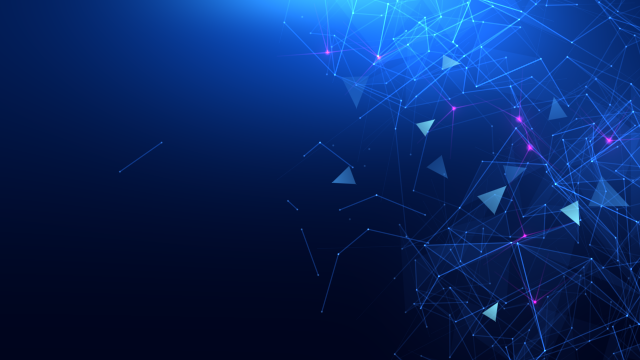
Write a Shadertoy shader that draws this background.

```glsl
const vec3 FLOOR_COLOR = vec3(0.0, 0.018, 0.115);
const vec3 SKY_COLOR = vec3(0.005, 0.095, 0.30);
const vec3 GLOW_COLOR = vec3(0.04, 0.23, 0.52);
const vec3 CORE_COLOR = vec3(0.17, 0.36, 0.30);
const vec3 HAZE_COLOR = vec3(0.07, 0.20, 0.40);
const vec3 LINE_COLOR = vec3(0.17, 0.46, 0.90);
const vec3 DOT_COLOR = vec3(0.40, 0.70, 0.95);
const vec3 FACET_BRIGHT = vec3(0.50, 0.90, 1.0);
const vec3 FACET_FAINT = vec3(0.22, 0.55, 0.92);
const vec3 PINK_COLOR = vec3(0.90, 0.08, 0.75);
const vec2 GLOW_CENTER = vec2(0.90, 1.03);
const vec2 CLUSTER_CENTER = vec2(1.27, 0.94);
const float LINE_WIDTH = 0.0005;
const float DOT_RADIUS = 0.0018;
const float COARSE_CELL = 0.11;
const float FINE_CELL = 0.063;

// Bright facets: center, size, heading
const vec4 FACETS[11] = vec4[11](
    vec4(1.590, 0.412, 0.042, -1.10), vec4(1.366, 0.132, 0.032, 1.02),
    vec4(1.181, 0.648, 0.032, 0.64), vec4(1.245, 0.826, 0.032, -0.07),
    vec4(1.368, 0.447, 0.052, 0.76), vec4(0.961, 0.507, 0.040, 3.50),
    vec4(1.546, 0.690, 0.040, 1.75), vec4(1.683, 0.456, 0.070, -0.41),
    vec4(1.424, 0.521, 0.040, 0.30), vec4(1.218, 0.537, 0.040, -0.90),
    vec4(0.988, 0.759, 0.058, -1.53));

// Pink beacons: center, radius
const vec3 BEACONS[8] = vec3[8](
    vec3(0.910, 0.854, 0.007), vec3(1.053, 0.840, 0.006),
    vec3(1.261, 0.699, 0.006), vec3(1.442, 0.669, 0.011),
    vec3(1.472, 0.590, 0.011), vec3(1.692, 0.609, 0.012),
    vec3(1.458, 0.345, 0.005), vec3(1.486, 0.160, 0.005));

// Loose strands outside the cluster: start, end
const vec4 STRANDS[10] = vec4[10](
    vec4(0.333, 0.523, 0.449, 0.604), vec4(0.838, 0.363, 0.884, 0.236),
    vec4(0.894, 0.134, 0.940, 0.294), vec4(0.944, 0.417, 1.046, 0.458),
    vec4(1.046, 0.458, 1.181, 0.403), vec4(0.845, 0.567, 0.889, 0.604),
    vec4(0.889, 0.604, 0.980, 0.535), vec4(0.800, 0.442, 0.826, 0.418),
    vec4(0.940, 0.294, 1.023, 0.363), vec4(1.023, 0.363, 1.190, 0.325));

float hash(vec2 p) {
    return fract(sin(dot(p, vec2(127.1, 311.7))) * 43758.5453);
}

vec2 heading(float angle) { return vec2(cos(angle), sin(angle)); }

float softDisc(vec2 p, vec2 center, float radius) {
    return 1.0 - smoothstep(0.0, radius + 1.0 / iResolution.y, length(p - center));
}

float stroke(vec2 p, vec2 a, vec2 b) {
    vec2 ab = b - a;
    float t = clamp(dot(p - a, ab) / max(dot(ab, ab), 1e-6), 0.0, 1.0);
    return softDisc(p, a + ab * t, LINE_WIDTH);
}

float edgeSide(vec2 p, vec2 a, vec2 b) {
    vec2 e = b - a;
    return (e.y * (p.x - a.x) - e.x * (p.y - a.y)) / (length(e) + 1e-5);
}

float triangle(vec2 p, vec2 a, vec2 b, vec2 c) {
    float winding = edgeSide(c, a, b) > 0.0 ? -1.0 : 1.0;
    float d = max(max(winding * edgeSide(p, a, b), winding * edgeSide(p, b, c)),
                  winding * edgeSide(p, c, a));
    return 1.0 - smoothstep(-0.5, 1.0, d * iResolution.y);
}

vec2 nodeAt(vec2 id, float cell) {
    return (id + vec2(hash(id + cell), hash(id + 17.3 + cell))) * cell;
}

// Cluster on the right, wider at the top, with a hollow in the middle
bool isAlive(vec2 id, vec2 node, float cell) {
    float density = 0.80 * smoothstep(0.83, 1.20, node.x + 0.28 * (node.y - 0.5));
    vec2 hollow = (node - vec2(1.30, 0.56)) / vec2(0.17, 0.12);
    density *= 1.0 - 0.7 * exp(-dot(hollow, hollow));
    return hash(id + 41.7 + cell) < density;
}

vec3 mesh(vec2 p, float cell) {
    vec3 light = vec3(0.0);
    for (int y = -2; y <= 2; y++)
    for (int x = -2; x <= 2; x++) {
        vec2 id = floor(p / cell) + vec2(x, y);
        vec2 a = nodeAt(id, cell);
        if (!isAlive(id, a, cell)) continue;
        light += 0.5 * DOT_COLOR * softDisc(p, a, DOT_RADIUS);
        vec2 previous = a;
        for (int k = 0; k < 3; k++) {
            vec2 key = id + float(k) * 7.31 + cell;
            vec2 hop = floor(vec2(hash(key + 3.1), hash(key + 9.7)) * 5.0) - 2.0;
            vec2 b = nodeAt(id + hop, cell);
            if (hop == vec2(0.0) || !isAlive(id + hop, b, cell)) continue;
            float tone = hash(key + 23.9);
            light += LINE_COLOR * stroke(p, a, b) * (0.12 + 0.36 * tone * tone);
            if (tone > 0.7) light += 0.09 * LINE_COLOR * triangle(p, a, previous, b);
            previous = b;
        }
    }
    return light;
}

float ellipseGlow(vec2 p, vec2 center, vec2 size) {
    vec2 q = (p - center) / size;
    return exp(-dot(q, q));
}

void mainImage(out vec4 fragColor, in vec2 fragCoord) {
    vec2 p = fragCoord / iResolution.y;

    // Backdrop
    vec3 color = mix(FLOOR_COLOR, SKY_COLOR, smoothstep(0.0, 1.0, p.y));
    color += GLOW_COLOR * ellipseGlow(p, GLOW_CENTER, vec2(0.58, 0.38));
    color += CORE_COLOR * ellipseGlow(p, GLOW_CENTER, vec2(0.34, 0.09));
    float cluster = ellipseGlow(p, CLUSTER_CENTER, vec2(0.34, 0.23));
    float flank = ellipseGlow(p, vec2(1.70, 0.58), vec2(0.26, 0.25));
    float lower = ellipseGlow(p, vec2(1.36, 0.24), vec2(0.22, 0.26));
    color += HAZE_COLOR * (cluster + 0.55 * flank + 0.2 * lower);

    // Network
    color += (mesh(p, COARSE_CELL) + 0.7 * mesh(p, FINE_CELL)) * (0.6 + 0.5 * cluster + 0.2 * flank);
    for (int i = 0; i < 10; i++) {
        vec4 s = STRANDS[i];
        color += 0.28 * LINE_COLOR * stroke(p, s.xy, s.zw);
        color += 0.3 * DOT_COLOR * (softDisc(p, s.xy, DOT_RADIUS) + softDisc(p, s.zw, DOT_RADIUS));
    }

    // Facets, from brightest to faintest
    for (int i = 0; i < 11; i++) {
        vec4 f = FACETS[i];
        vec2 tip = f.xy + f.z * heading(f.w);
        vec2 left = f.xy + 0.8 * f.z * heading(f.w + 2.2);
        vec2 right = f.xy + 0.8 * f.z * heading(f.w - 2.2);
        float rank = float(i) / 10.0;
        float shade = 0.85 + 0.3 * dot(p - f.xy, heading(f.w)) / f.z;
        float opacity = clamp(mix(0.95, 0.35, rank) * shade, 0.0, 1.0);
        vec3 tint = mix(FACET_BRIGHT, FACET_FAINT, smoothstep(0.2, 0.6, rank));
        color = mix(color, tint, opacity * triangle(p, tip, left, right));
    }

    // Beacons with fading rays
    for (int i = 0; i < 8; i++) {
        vec3 b = BEACONS[i];
        float reach = length(p - b.xy);
        color += PINK_COLOR * (0.7 * softDisc(p, b.xy, b.z) + 0.16 * exp(-reach / (2.0 * b.z)));
        for (int k = 0; k < 4; k++) {
            float angle = 6.2832 * hash(vec2(i, k) + 5.3);
            float fade = exp(-reach / 0.06);
            color += 0.35 * PINK_COLOR * fade * stroke(p, b.xy, b.xy + 0.14 * heading(angle));
        }
    }
    fragColor = vec4(clamp(color, 0.0, 1.0), 1.0);
}
```
